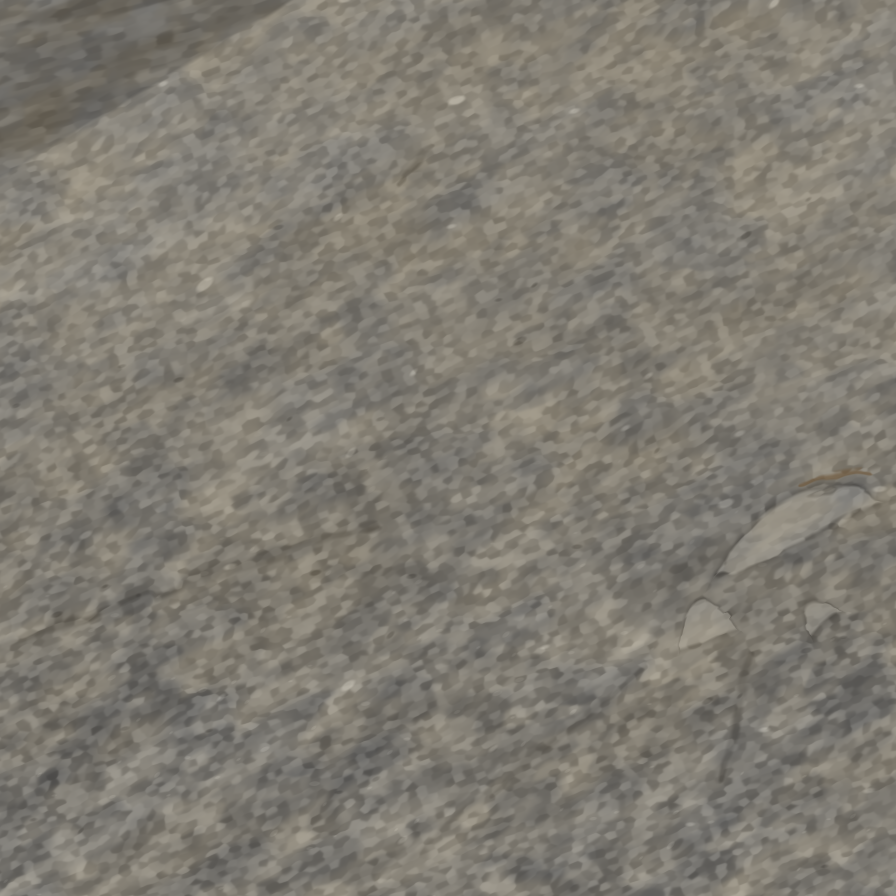
This texture is drawn by a WebGL 1 fragment shader. Its source:

```glsl
precision highp float;
// Weathered grey slate: slanted grains from stretched, smoothed cellular noise,
// with broad stains, cracks, pale scuffs, scattered flecks and flaked chips.
// A darker neighbouring slab fills the upper left corner.
uniform vec2 u_resolution;

const vec3 STONE = vec3(0.497, 0.483, 0.452);
const vec3 WARM_TINT = vec3(0.012, 0.003, -0.014);
const vec3 RUST = vec3(0.43, 0.34, 0.23);
const float GRAIN_ANGLE = 0.46;
const float SLAB_ANGLE = 0.30;
const float FINE_GRAIN = 0.145;
const float MEDIUM_GRAIN = 0.095;
const float STAIN = 0.085;
const float SLAB_SHADE = 0.065;
const float SOFT = 0.0025;

vec2 hash2(vec2 c) {
  return fract(sin(vec2(dot(c, vec2(127.1, 311.7)), dot(c, vec2(269.5, 183.3)))) * 43758.5);
}

vec2 turn(vec2 p, float a) {
  return vec2(cos(a) * p.x + sin(a) * p.y, cos(a) * p.y - sin(a) * p.x);
}

// Cellular noise blended between cells, roughly -0.5 to 0.5
float cells(vec2 p) {
  vec2 id = floor(p);
  float sum = 0.0;
  float total = 0.0;
  for (int j = -1; j <= 1; j++) {
    for (int i = -1; i <= 1; i++) {
      vec2 c = id + vec2(float(i), float(j));
      vec2 d = c + 0.15 + 0.7 * hash2(c) - p;
      float w = exp(-7.0 * dot(d, d));
      sum += w * (hash2(c + 37.0).x - 0.5);
      total += w;
    }
  }
  return sum / total;
}

// Soft line from a to b, thinning towards both ends
float stroke(vec2 p, vec2 a, vec2 b, float width) {
  vec2 ab = b - a;
  float t = clamp(dot(p - a, ab) / dot(ab, ab), 0.0, 1.0);
  float w = width * (0.45 + 2.2 * t * (1.0 - t));
  return 1.0 - smoothstep(w * 0.3, w + SOFT, length(p - a - ab * t));
}

// Flake with a flat lower edge and an arched top; negative inside
float flake(vec2 p, vec2 centre, vec2 size, float angle) {
  vec2 q = turn(p - centre, angle);
  float x = q.x / size.x;
  return max(q.y - size.y * (1.0 - x * x), -q.y);
}

// Sparse ellipses, one per chosen grid cell
float flecks(vec2 p, float density, float share, float seed) {
  vec2 g = p * density;
  vec2 id = floor(g);
  vec2 r = hash2(id + seed);
  vec2 s = hash2(id + seed + 11.0);
  vec2 d = turn(fract(g) - 0.3 - 0.4 * r, (s.y - 0.5) * 0.8);
  float radius = mix(0.08, 0.2, s.x * s.x);
  float shape = length(d * vec2(1.0, 2.2)) - radius;
  return step(1.0 - share, fract(r.x * 7.3 + r.y)) * (1.0 - smoothstep(-0.06, 0.05, shape));
}

void main() {
  vec2 uv = gl_FragCoord.xy / u_resolution;
  vec2 g = turn(uv, GRAIN_ANGLE);
  float low = 1.0 - smoothstep(0.1, 0.75, uv.y);
  float broad = cells(g * vec2(5.0, 11.0));
  float patchy = cells(g * vec2(13.0, 27.0) + 5.0);
  float medium = cells(g * vec2(34.0, 62.0) + broad);
  float fine = cells(g * vec2(88.0, 150.0) + patchy);
  vec2 p = uv + 0.012 * vec2(patchy, medium) + 0.004 * fine;

  // Grain and stains, rougher towards the bottom
  float tone = FINE_GRAIN * fine * mix(0.85, 1.1, low) + MEDIUM_GRAIN * medium * mix(0.65, 1.25, low);
  tone += STAIN * (0.6 * broad + patchy * mix(0.4, 0.8, low));
  tone += 0.018 - 0.03 * low;
  tone -= 0.022 * exp(-18.0 * dot(uv - vec2(0.58, 0.42), uv - vec2(0.58, 0.42)));

  // Pale scuffs and ridges
  float scuff = stroke(p, vec2(-0.02, 0.66), vec2(0.20, 0.74), 0.018);
  scuff += 0.6 * stroke(p, vec2(-0.02, 0.77), vec2(0.14, 0.75), 0.015);
  scuff += stroke(p, vec2(0.21, 0.64), vec2(0.28, 0.67), 0.011);
  scuff += 0.8 * stroke(p, vec2(0.43, 0.02), vec2(0.56, 0.14), 0.006);
  scuff += 0.5 * stroke(p, vec2(0.56, 0.14), vec2(0.74, 0.31), 0.014);
  scuff += 0.5 * stroke(p, vec2(0.91, 0.93), vec2(1.02, 1.0), 0.008);
  scuff += 0.5 * stroke(p, vec2(0.30, 0.40), vec2(0.38, 0.43), 0.025);
  tone += 0.055 * scuff * (0.8 + patchy);

  // Dark cracks
  float crack = stroke(p, vec2(-0.02, 0.265), vec2(0.15, 0.33), 0.005);
  crack += 0.8 * stroke(p, vec2(0.15, 0.33), vec2(0.42, 0.415), 0.006);
  crack += 0.8 * stroke(p, vec2(0.84, 0.27), vec2(0.80, 0.13), 0.005);
  crack += 0.8 * stroke(p, vec2(0.45, 0.80), vec2(0.485, 0.84), 0.004);
  crack += 0.6 * stroke(p, vec2(0.55, 0.11), vec2(0.72, 0.26), 0.004);
  tone -= 0.11 * crack * (0.7 + medium);

  // Scattered light flecks and dark pits
  tone += 0.11 * flecks(g, 17.0, 0.07, 3.0) + 0.05 * low * flecks(g, 34.0, 0.2, 29.0);
  tone -= 0.08 * flecks(g, 22.0, mix(0.03, 0.12, low), 61.0);

  // Flaked chips with a shadowed rim
  float chip = flake(p, vec2(0.893, 0.398), vec2(0.105, 0.045), 0.44);
  chip = min(chip, flake(p, vec2(0.795, 0.288), vec2(0.032, 0.042), 0.35));
  chip = min(chip, flake(p, vec2(0.922, 0.303), vec2(0.024, 0.026), 0.70));
  float inside = 1.0 - smoothstep(-SOFT, SOFT, chip);
  float rim = (1.0 - inside) * (1.0 - smoothstep(0.0, 0.009, chip));
  tone = mix(tone, 0.075 + 0.5 * tone, inside) - 0.06 * rim;

  // Darker slab with long shallow streaks beyond a pale edge
  float edge = turn(uv - vec2(0.0, 0.80), 0.55).y + 0.003 * medium;
  vec2 s = turn(uv, SLAB_ANGLE);
  float streak = 0.09 * cells(s * vec2(10.0, 60.0)) + 0.09 * cells(s * vec2(60.0, 150.0));
  float slab = smoothstep(-SOFT, SOFT, edge);
  tone += 0.02 * exp(-abs(edge + 0.006) * 180.0);
  tone = mix(tone, streak - SLAB_SHADE, slab);

  vec3 colour = STONE + tone * vec3(1.0, 1.0, 0.97);
  colour += WARM_TINT * (1.6 * patchy + medium + 0.5 * (1.0 - low) * (1.0 - slab));
  float rust = stroke(p, vec2(0.89, 0.46), vec2(0.97, 0.474), 0.005);
  colour = mix(colour, RUST, 0.65 * rust);
  gl_FragColor = vec4(colour, 1.0);
}
```
